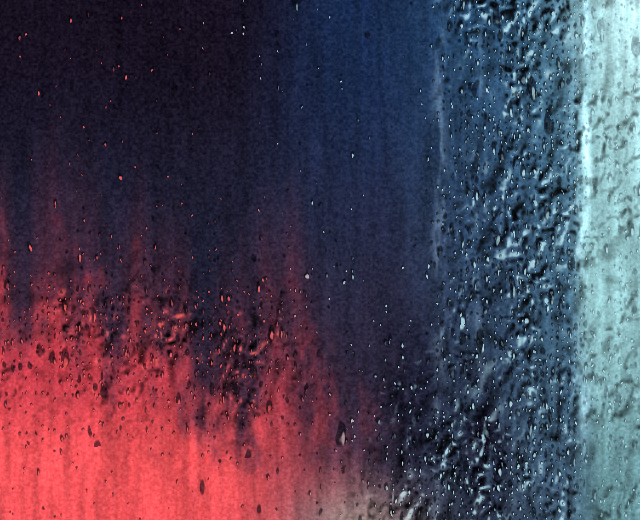
This texture is drawn by a Shadertoy shader. Its source:

```glsl
// Rain-beaded window at night: red glow lower left, cold daylight on the right.

float hash(vec2 p) {
    vec3 q = fract(vec3(p.xyx) * 0.1031);
    q += dot(q, q.yzx + 33.33);
    return fract((q.x + q.y) * q.z);
}

float noise(vec2 p) {
    vec2 i = floor(p), f = fract(p);
    f = f * f * (3.0 - 2.0 * f);
    return mix(mix(hash(i), hash(i + vec2(1, 0)), f.x),
               mix(hash(i + vec2(0, 1)), hash(i + vec2(1, 1)), f.x), f.y);
}

float fbm(vec2 p) {
    float sum = 0.0, gain = 0.5;
    for (int i = 0; i < 4; i++) {
        sum += gain * noise(p);
        p = mat2(0.98, 0.2, -0.2, 0.98) * p * 2.03 + 17.0;
        gain *= 0.5;
    }
    return sum / 0.9375;
}

// Side-lit slope of a lumpy water film, about -1 to 1.
float relief(vec2 p, vec2 freq) {
    vec2 q = p * freq + 1.5 * noise(p * freq * 0.4);
    return noise(q + vec2(-0.35, 0.45)) - noise(q + vec2(0.35, -0.45));
}

// Soft elliptical region, 1 at the centre.
float blob(vec2 p, vec2 centre, vec2 size) {
    vec2 d = (p - centre) / size;
    return exp(-dot(d, d));
}

// Soft vertical band, 1 along its axis.
float band(float x, float centre, float width) {
    float d = (x - centre) / width;
    return exp(-d * d);
}

// One bead per grid cell: x is the dark body, y is the bright glint.
vec2 beads(vec2 p, vec2 cell, float density, float seed, float blur) {
    vec2 g = p / cell;
    g.y += hash(vec2(floor(g.x), seed));
    vec2 id = floor(g) + seed * 19.0;
    float size = mix(0.13, 0.32, hash(id + 3.1));
    vec2 jitter = vec2(hash(id + 5.7), hash(id + 9.2)) - 0.5;
    vec2 d = fract(g) - 0.5 - jitter * (0.9 - 2.0 * size);
    d.x += 0.25 * (noise(g * 3.0 + seed) - 0.5);
    float soft = blur / min(cell.x, cell.y);
    float body = 1.0 - smoothstep(size - soft, size + soft, length(d * vec2(1.25, 1.0)));
    vec2 lit = (d - vec2(0.25, -0.4) * size) * vec2(1.9, 1.3);
    float glint = 1.0 - smoothstep(size * 0.45, size * 0.7 + soft, length(lit));
    float present = step(hash(id + 1.3), density);
    return vec2(body, glint * smoothstep(0.1, 0.8, hash(id + 7.9))) * present;
}

// Cold light growing from the dark left to the pale right edge.
vec3 coldLight(vec2 uv, float streak) {
    float x = uv.x + 0.05 * (streak - 0.5);
    vec3 c = mix(vec3(0.09, 0.065, 0.125), vec3(0.12, 0.12, 0.20), smoothstep(0.95, 0.55, uv.y));
    vec3 navy = mix(vec3(0.16, 0.16, 0.25), vec3(0.10, 0.17, 0.31), smoothstep(0.35, 0.95, uv.y));
    c = mix(c, navy, smoothstep(0.34, 0.56, x));
    c = mix(c, mix(vec3(0.22, 0.27, 0.36), vec3(0.17, 0.31, 0.45), uv.y), smoothstep(0.58, 0.76, x));
    c = mix(c, vec3(0.29, 0.46, 0.56), smoothstep(0.74, 0.89, x) * mix(0.4, 1.0, uv.y));
    vec3 pale = mix(vec3(0.40, 0.57, 0.60), vec3(0.60, 0.80, 0.82), smoothstep(0.0, 0.45, uv.y));
    c = mix(c, pale, smoothstep(0.865, 0.945, x));
    return c + 0.22 * blob(uv, vec2(1.0, 1.0), vec2(0.08, 0.25));
}

// Red glow with a ragged, streaked upper edge and a thin haze above it.
vec3 addRedGlow(vec3 c, vec2 uv, float streak, float cloud) {
    float edge = mix(0.39, 0.25, smoothstep(0.16, 0.34, uv.x)) + 0.26 * (streak - 0.5);
    edge += 0.09 * band(uv.x, 0.46, 0.05) + 0.07 * band(uv.x, 0.09, 0.04);
    float haze = smoothstep(edge + 0.34, edge - 0.05, uv.y) * smoothstep(0.70, 0.42, uv.x);
    c = mix(c, vec3(0.40, 0.19, 0.26), haze * (0.2 + 0.6 * streak));
    float core = smoothstep(edge + 0.09, edge - 0.17, uv.y + 0.3 * (cloud - 0.5));
    core *= 1.0 - 0.6 * blob(uv, vec2(0.36, 0.32), vec2(0.08, 0.09));
    float reach = 1.0 - smoothstep(0.28, 0.66, uv.x + 0.08 * (cloud - 0.5));
    return mix(c, mix(vec3(0.76, 0.24, 0.29), vec3(0.95, 0.33, 0.35), smoothstep(0.3, 0.1, uv.y)), core * reach);
}

void mainImage(out vec4 fragColor, in vec2 fragCoord) {
    vec2 uv = fragCoord / iResolution.xy;
    vec2 p = fragCoord / iResolution.y;
    float blur = 0.8 / iResolution.y;
    float streak = fbm(vec2(p.x * 23.0, p.y * 1.9));
    float cloud = fbm(p * vec2(34.0, 17.0));
    vec3 c = addRedGlow(coldLight(uv, streak), uv, streak, cloud);

    // Warm grey light at the foot and dark hollows behind the beads.
    c = mix(c, vec3(0.70, 0.61, 0.58), 0.85 * blob(uv, vec2(0.56, -0.02), vec2(0.10, 0.09)));
    float hollow = blob(uv, vec2(0.64, 0.25), vec2(0.045, 0.15)) + blob(uv, vec2(0.755, 0.14), vec2(0.04, 0.16));
    c = mix(c, vec3(0.09, 0.09, 0.16), min(hollow, 1.0) * smoothstep(0.2, 0.5, cloud));

    // Broken wet trails running down the glass.
    float wander = 0.02 * (fbm(vec2(uv.y * 9.0, 4.0)) - 0.5);
    float trails = band(uv.x + wander, 0.688, 0.009) + 0.7 * band(uv.x - wander, 0.745, 0.008)
                 + 1.2 * band(uv.x + wander, 0.915, 0.007);
    c += vec3(0.19, 0.22, 0.23) * trails * smoothstep(0.4, 0.7, fbm(p * vec2(55.0, 14.0)));
    c *= 0.78 + 0.44 * fbm(vec2(p.x * 70.0, p.y * 7.0));

    // Where water gathers, and the light it catches.
    float pane = smoothstep(0.87, 0.93, uv.x);
    float right = smoothstep(0.64, 0.78, uv.x) * (1.0 - 0.6 * pane);
    float rim = blob(uv, vec2(0.15, 0.35), vec2(0.24, 0.13)) + blob(uv, vec2(0.37, 0.31), vec2(0.09, 0.12));
    float foot = blob(uv, vec2(0.66, 0.10), vec2(0.10, 0.17));
    float wet = clamp(right + 0.75 * rim + foot + 0.06, 0.0, 1.0);
    vec3 light = mix(vec3(1.0, 0.40, 0.38), vec3(0.95, 0.84, 0.78), smoothstep(0.42, 0.62, uv.x));
    light = mix(light, vec3(0.74, 0.92, 0.96), smoothstep(0.50, 0.72, uv.x + 0.3 * uv.y));

    // Condensation: fine lumps in patches, longer lumps between them.
    float patches = wet * smoothstep(0.3, 0.6, fbm(p * vec2(15.0, 8.0) + 7.0));
    float lumps = relief(p, vec2(125.0, 100.0)) * patches + 0.6 * relief(p, vec2(62.0, 34.0)) * wet;
    c *= 1.0 - 0.85 * clamp(-lumps * 1.5, 0.0, 1.0);
    c = mix(c, light, 0.8 * smoothstep(0.12, 0.75, lumps));

    // Bead layers from fine mist to long drops.
    for (int i = 0; i < 4; i++) {
        float k = float(i);
        vec2 cell = vec2(0.011, 0.013) * pow(1.45, k) * vec2(1.0, 1.0 + 0.35 * k);
        float density = wet * mix(0.8, 0.14, k / 3.0) * smoothstep(0.2, 0.55, cloud + 0.08);
        vec2 bead = beads(p, cell, density, k + 1.0, blur);
        c = mix(c, c * 0.3 + vec3(0.01, 0.015, 0.035), bead.x * (0.8 - 0.45 * pane));
        c = mix(c, light, bead.y * 0.85);
    }

    // Film grain, coarse and fine.
    c += (0.05 + 0.06 * c) * (noise(p * 210.0) + noise(p.yx * 390.0) - 1.0);
    fragColor = vec4(clamp(c, 0.0, 1.0), 1.0);
}
```
